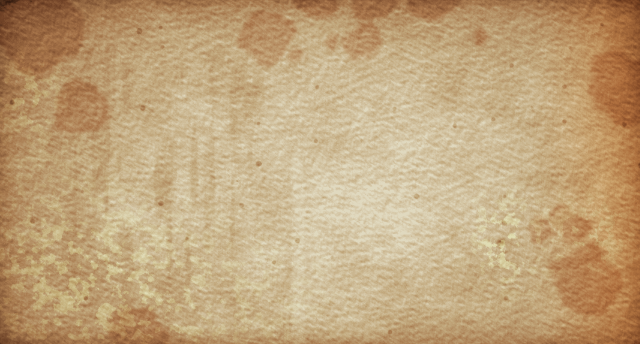
A Shadertoy shader for this texture:

```glsl
// Aged parchment: pale worn centre, scorched borders, brown stains and flaking grain.

float hash(vec2 p) {
    return fract(sin(dot(p, vec2(127.1, 311.7))) * 43758.5453);
}

float noise(vec2 p) {
    vec2 i = floor(p), f = fract(p);
    f = f * f * (3.0 - 2.0 * f);
    return mix(mix(hash(i), hash(i + vec2(1, 0)), f.x),
               mix(hash(i + vec2(0, 1)), hash(i + vec2(1, 1)), f.x), f.y);
}

float fbm(vec2 p) {
    float sum = 0.0, amp = 0.5;
    for (int i = 0; i < 4; i++) {
        sum += amp * noise(p);
        p = mat2(1.6, 1.2, -1.2, 1.6) * p + 7.3;
        amp *= 0.5;
    }
    return sum / 0.9375;
}

// Soft elliptical weight, 1 at its centre
float blob(vec2 p, vec2 centre, vec2 radius) {
    vec2 q = (p - centre) / radius;
    return exp(-dot(q, q));
}

// Signed distance to a box
float box(vec2 p, vec2 centre, vec2 halfSize) {
    vec2 q = abs(p - centre) - halfSize;
    return length(max(q, 0.0)) + min(max(q.x, q.y), 0.0);
}

// Tone to parchment colour, from umber to cream
vec3 parchment(float tone) {
    vec3 c = mix(vec3(0.20, 0.11, 0.06), vec3(0.44, 0.27, 0.16), smoothstep(0.12, 0.31, tone));
    c = mix(c, vec3(0.66, 0.48, 0.31), clamp((tone - 0.31) / 0.21, 0.0, 1.0));
    c = mix(c, vec3(0.76, 0.66, 0.49), clamp((tone - 0.52) / 0.15, 0.0, 1.0));
    return mix(c, vec3(0.88, 0.85, 0.75), clamp((tone - 0.67) / 0.18, 0.0, 1.0));
}

// Coverage of the blotches: centre and radius of each
float stains(vec2 p) {
    const vec3 spots[15] = vec3[15](
        vec3(0.77, 0.89, 0.075), vec3(0.92, 0.985, 0.05), vec3(1.055, 0.875, 0.052),
        vec3(1.08, 0.99, 0.06), vec3(1.25, 1.01, 0.07), vec3(1.39, 0.89, 0.024),
        vec3(0.11, 0.92, 0.13), vec3(0.23, 0.68, 0.08), vec3(1.81, 0.74, 0.10),
        vec3(0.865, 0.83, 0.018), vec3(0.965, 0.865, 0.022), vec3(1.70, 0.18, 0.095),
        vec3(1.55, 0.33, 0.04), vec3(1.65, 0.34, 0.05), vec3(0.40, 0.03, 0.08));
    vec2 q = p + 0.07 * (vec2(fbm(p * 13.0), fbm(p * 13.0 + 31.0)) - 0.5);
    float d = 1.0;
    for (int i = 0; i < 15; i++) d = min(d, length(q - spots[i].xy) - spots[i].z);
    return smoothstep(0.014, -0.012, d) * (0.8 + 0.2 * smoothstep(-0.04, 0.0, d));
}

void mainImage(out vec4 fragColor, in vec2 fragCoord) {
    vec2 p = fragCoord / iResolution.xy * vec2(1.855, 1.0);
    float cloud = fbm(p * 5.0 + 3.0) - 0.5;
    float mottle = fbm(p * 19.0) - 0.5;

    // Broad light and burnt borders
    vec2 r = (p - vec2(0.97, 0.42)) / vec2(0.95, 0.60);
    float tone = 0.765 - 0.145 * dot(r, r) + 0.12 * cloud + 0.09 * mottle;
    float side = min(p.x, 1.855 - p.x), cap = min(p.y, 1.0 - p.y);
    float ragged = 0.7 + 1.2 * (cloud + 0.5);
    tone -= ragged * (0.10 * exp(-side / 0.05) + 0.10 * exp(-cap / 0.035));

    // Bleached column, panel and strokes
    float wobble = 0.012 * mottle;
    float column = smoothstep(0.008, -0.006, box(p, vec2(0.865, 0.22), vec2(0.017, 0.25)) + wobble);
    float cap2 = smoothstep(1.15, 0.8, length((p - vec2(0.86, 0.49)) / vec2(0.02, 0.05)));
    float panel = smoothstep(0.03, -0.03, box(p, vec2(1.04, 0.34), vec2(0.16, 0.11)) + 4.0 * wobble);
    float strokes = blob(p, vec2(1.11, 0.47), vec2(0.16, 0.035)) * smoothstep(0.5, 0.65, fbm(p * vec2(14, 24)));
    tone += 0.045 * max(column, cap2) + 0.025 * panel + 0.05 * strokes;

    // Vertical water streaks on the left half
    float streak = smoothstep(0.54, 0.75, noise(p * vec2(55, 4)) * 0.6 + 0.4 * fbm(p * vec2(30, 9)));
    tone -= 0.065 * streak * blob(p, vec2(0.50, 0.50), vec2(0.32, 0.42));
    tone -= 0.05 * smoothstep(0.5, 0.7, fbm(p * 16.0 + 9.0)) * blob(p, vec2(0.72, 0.66), vec2(0.15, 0.1));
    tone -= 0.05 * (blob(p, vec2(1.29, 0.72), vec2(0.06, 0.035)) + blob(p, vec2(1.58, 0.48), vec2(0.08, 0.03)));

    // Stains
    float stain = stains(p);
    tone -= 0.085 * stain;

    // Pale flaking patches
    float worn = blob(p, vec2(1.46, 0.29), vec2(0.09, 0.13)) + 0.6 * blob(p, vec2(1.69, 0.31), vec2(0.13, 0.12))
               + 0.7 * blob(p, vec2(0.18, 0.22), vec2(0.28, 0.25)) + 0.7 * blob(p, vec2(0.08, 0.72), vec2(0.10, 0.12))
               + 0.5 * blob(p, vec2(0.55, 0.12), vec2(0.35, 0.2));
    float flake = smoothstep(0.50, 0.64, fbm(p * 48.0) + 0.25 * mottle) * min(worn, 1.0);
    tone += 0.12 * flake;

    // Fibrous relief lit from the upper left
    vec2 fibre = mat2(0.9, 0.4, -0.4, 0.9) * p * vec2(75, 105);
    tone += 0.19 * (fbm(fibre) - fbm(fibre + vec2(0.45, -0.6)));
    tone += 0.035 * (noise(p * 230.0) - 0.5);

    // Scattered dark flecks, one per chosen cell
    vec2 cell = floor(p * 18.0);
    vec2 spot = 0.25 + 0.5 * vec2(hash(cell + 4.0), hash(cell + 8.0));
    float fleck = smoothstep(0.16, 0.06, length(fract(p * 18.0) - spot) + 0.2 * mottle);
    tone -= 0.13 * fleck * step(0.94, hash(cell));
    tone -= 0.25 * blob(p + 0.02 * mottle, vec2(1.45, 0.297), vec2(0.011, 0.008));

    // Colour, with ruddy stains and a warm right edge
    vec3 col = parchment(tone);
    col *= mix(vec3(1.0), vec3(1.0, 0.95, 0.93), stain);
    col *= mix(vec3(1.0), vec3(1.04, 0.93, 0.80), smoothstep(1.5, 1.855, p.x) * (1.0 - flake));
    col = mix(col, col * vec3(1.0, 1.02, 0.92), flake);
    fragColor = vec4(clamp(col, 0.0, 1.0), 1.0);
}
```
